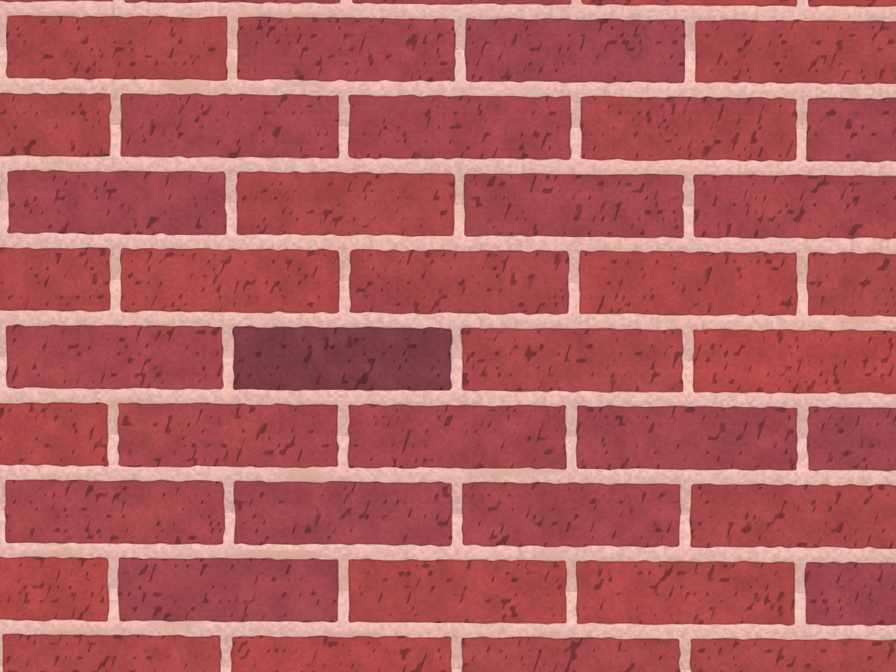
Reproduce this texture procedurally as a Shadertoy shader.

```glsl
#define PITCH vec2(0.3408, 0.1151)
#define JOINT_HALF vec2(0.0078, 0.0107)
#define BED_START 0.0625
#define TILT 0.006
#define JOINT_JITTER 0.016
#define CORNER 0.004
#define WOBBLE 0.0034
#define DARK_BRICK vec2(1.0, 3.0)
#define BRICK_RED vec3(0.69, 0.29, 0.28)
#define BRICK_PLUM vec3(0.61, 0.28, 0.30)
#define BRICK_DARK vec3(0.49, 0.24, 0.27)
#define MORTAR vec3(0.90, 0.71, 0.67)

float hash(vec2 p) {
    return fract(sin(dot(p, vec2(127.1, 311.7))) * 43758.5453);
}

float noise(vec2 p) {
    vec2 i = floor(p), f = fract(p);
    f = f * f * (3.0 - 2.0 * f);
    return mix(mix(hash(i), hash(i + vec2(1, 0)), f.x),
               mix(hash(i + vec2(0, 1)), hash(i + vec2(1, 1)), f.x), f.y);
}

// Horizontal shift of one vertical joint, as a share of the brick pitch
float jointShift(float col, float row) {
    return JOINT_JITTER * (hash(vec2(col, row) + 17.0) - 0.5);
}

// Fired clay: a tone per brick, soft mottling, small slanted pits
vec3 brickColor(vec2 p, vec2 id) {
    vec3 color = mix(BRICK_RED, BRICK_PLUM, hash(id + 5.0));
    if (id == DARK_BRICK) color = BRICK_DARK;
    color *= 0.94 + 0.12 * noise(p * 38.0 + id * 7.0);
    color *= 0.95 + 0.10 * noise(p * 230.0);
    vec2 slanted = vec2(p.x - 0.35 * p.y, p.y);
    float pits = noise(slanted * vec2(165.0, 95.0) + id * 3.0);
    return color * (1.0 - 0.27 * smoothstep(0.74, 0.93, pits));
}

// Sandy mortar: grain, light upper side of the bed, tan stains
vec3 mortarColor(vec2 p, float bed) {
    float grain = 0.6 * noise(p * 190.0) + 0.4 * noise(p * 330.0 + 9.0);
    vec3 color = MORTAR * (0.90 + 0.20 * grain);
    color *= 1.0 + 0.05 * clamp(bed / JOINT_HALF.y, -1.0, 1.0);
    float stain = smoothstep(0.72, 0.95, noise(p * vec2(11.0, 40.0) + 31.0));
    return mix(color, vec3(0.74, 0.57, 0.43), 0.55 * stain * grain);
}

void mainImage(out vec4 fragColor, in vec2 fragCoord) {
    vec2 p = fragCoord / iResolution.y;

    // Slightly tilted courses, every other one moved by half a brick
    float y = p.y - BED_START + TILT * (p.x - 0.667);
    float row = floor(y / PITCH.y);
    float x = p.x / PITCH.x - 0.5 * mod(row + 1.0, 2.0) - 0.0025 * (row - 3.0);
    float col = floor(x), along = x - col;

    // Distances to the nearest joint centres
    float bed = y - row * PITCH.y;
    if (bed > 0.5 * PITCH.y) bed -= PITCH.y;
    float left = abs(along - jointShift(col, row));
    float right = abs(along - 1.0 - jointShift(col + 1.0, row));
    vec2 toJoint = vec2(min(left, right) * PITCH.x, abs(bed));

    // Depth inside the brick, with rounded corners and ragged edges
    vec2 ragged = vec2(noise(p * 75.0), noise(p * 75.0 + 50.0)) - 0.5;
    vec2 inside = toJoint - JOINT_HALF + WOBBLE * ragged;
    float depth = CORNER - length(max(CORNER - inside, 0.0));

    float soft = max(0.0016, 0.7 / iResolution.y);
    float brickMask = smoothstep(-soft, soft, depth);
    vec3 brick = brickColor(p, vec2(col, row));
    brick *= mix(0.84, 1.0, smoothstep(0.0, CORNER, depth));
    fragColor = vec4(mix(mortarColor(p, bed), brick, brickMask), 1.0);
}
```
